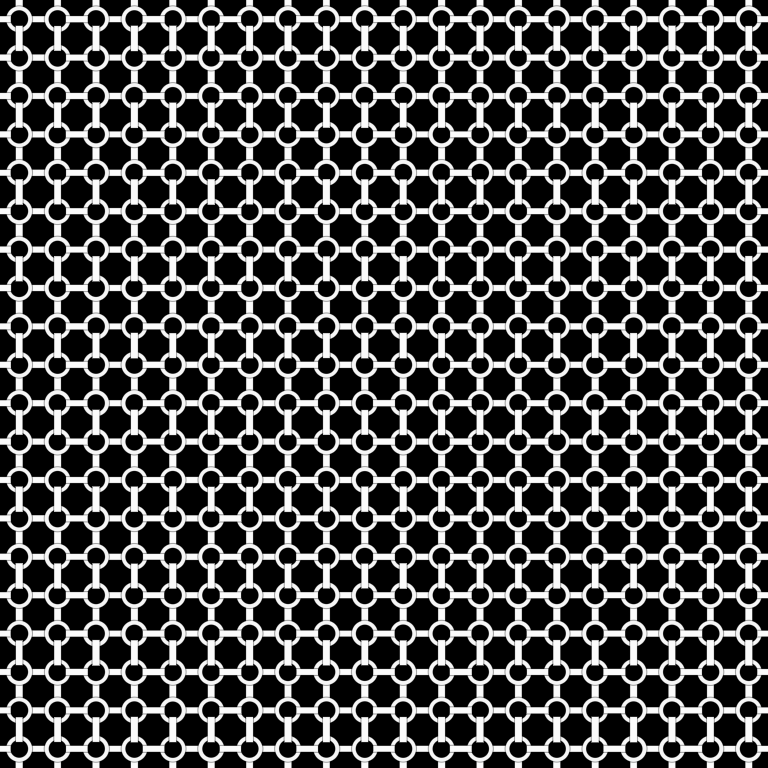
Write a WebGL 2 fragment shader that draws this pattern.

```glsl
#version 300 es
precision highp float;
// A square net of pale rings joined by short bars on black.
// Every second bar laps over its two rings, the others pass beneath them;
// thin grey seams part the layers. All cell numbers wrap, so it tiles.

#define REPEATS 20.0
#define RING_RADIUS 0.285
#define RING_HALF_WIDTH 0.051
#define BAR_HALF_WIDTH vec2(0.080, 0.090)  // horizontal, vertical
#define LAP_HALF_LENGTH vec2(0.282, 0.328) // horizontal, vertical
#define UNDER_HALF_LENGTH 0.24
#define SEAM_WIDTH 0.022
#define SEAM_STRENGTH 0.45
#define WEAR 0.012

uniform vec2 u_resolution;
out vec4 fragColor;

const float RING_TONE = 0.965;
const float BAR_TONE = 0.985;

float hash(vec2 cell) {
    return fract(sin(dot(cell, vec2(127.1, 311.7))) * 43758.5453);
}

float boxDistance(vec2 p, vec2 halfSize) {
    vec2 q = abs(p) - halfSize;
    return length(max(q, 0.0)) + min(max(q.x, q.y), 0.0);
}

float coverage(float d, float blur) {
    return 1.0 - smoothstep(-blur, blur, d);
}

// Lays a shape over the base, with a grey seam just outside its edge.
float layOver(float base, float tone, float d, float blur) {
    float seam = coverage(d - SEAM_WIDTH, blur);
    base *= 1.0 - SEAM_STRENGTH * seam;
    return mix(base, tone, coverage(d, blur));
}

// Distance to a bar lying along x, slightly varied from bar to bar.
float barDistance(vec2 p, float halfLength, float halfWidth, float chance) {
    float vary = (chance - 0.5) * WEAR;
    return boxDistance(p, vec2(halfLength + vary, halfWidth + 0.5 * vary));
}

void main() {
    vec2 grid = gl_FragCoord.xy / u_resolution * REPEATS;
    float blur = max(0.75 * REPEATS / min(u_resolution.x, u_resolution.y), 0.018);

    // Rings sit at cell centres, bars on the cell borders.
    vec2 ringPoint = fract(grid) - 0.5;
    vec2 ringCell = mod(floor(grid), REPEATS);
    vec2 borderPoint = fract(grid + 0.5) - 0.5;
    vec2 borderCell = mod(floor(grid + 0.5), REPEATS);

    vec2 acrossCell = vec2(borderCell.x, ringCell.y);
    vec2 upCell = vec2(ringCell.x, borderCell.y);
    bool acrossLaps = mod(borderCell.x, 2.0) < 0.5;
    bool upLaps = mod(borderCell.y, 2.0) > 0.5;

    float across = barDistance(vec2(borderPoint.x, ringPoint.y),
        acrossLaps ? LAP_HALF_LENGTH.x : UNDER_HALF_LENGTH,
        BAR_HALF_WIDTH.x, hash(acrossCell));
    float up = barDistance(vec2(borderPoint.y, ringPoint.x),
        upLaps ? LAP_HALF_LENGTH.y : UNDER_HALF_LENGTH,
        BAR_HALF_WIDTH.y, hash(upCell + 37.0));
    float ringVary = (hash(ringCell + 71.0) - 0.5) * WEAR * 0.5;
    float ring = abs(length(ringPoint) - RING_RADIUS) - RING_HALF_WIDTH - ringVary;

    // Bars beneath, then rings, then lapping bars.
    float shade = 0.0;
    if (!acrossLaps) shade = layOver(shade, BAR_TONE, across, blur);
    if (!upLaps) shade = layOver(shade, BAR_TONE, up, blur);
    shade = layOver(shade, RING_TONE, ring, blur);
    if (acrossLaps) shade = layOver(shade, BAR_TONE, across, blur);
    if (upLaps) shade = layOver(shade, BAR_TONE, up, blur);

    fragColor = vec4(vec3(shade), 1.0);
}
```
